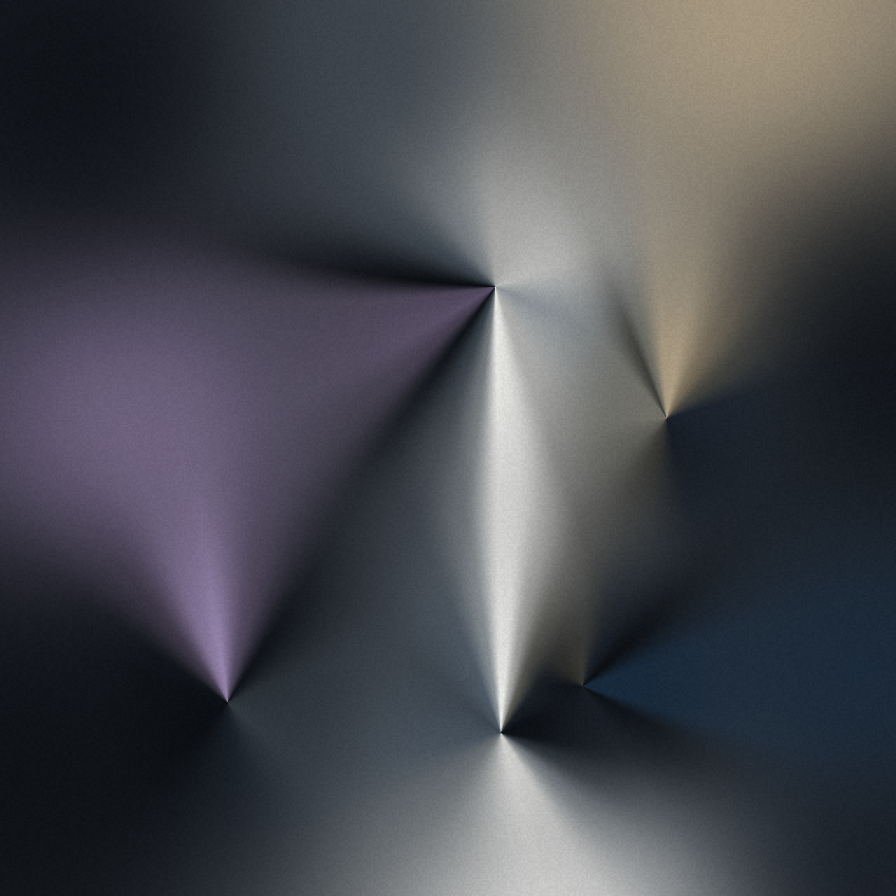
This background is drawn by a WebGL 1 fragment shader. Its source:

```glsl
precision highp float;
uniform vec2 u_resolution;

#define INK vec3(0.055, 0.070, 0.090)
#define SLATE vec3(0.25, 0.29, 0.33)
#define MIST vec3(0.54, 0.57, 0.59)
#define PEARL vec3(0.90, 0.90, 0.89)
#define MOSS vec3(0.43, 0.43, 0.40)
#define SAND vec3(0.67, 0.61, 0.51)
#define VIOLET vec3(0.52, 0.46, 0.60)
#define NAVY vec3(0.09, 0.16, 0.235)
#define GLOW_SOFTNESS 0.12
#define FOLD_BEND 22.0
#define GRAIN 0.035

vec2 point;          // current position on the canvas
vec4 total;          // weighted colour sum, weight in alpha
vec4 ramp;           // colour and strength of the open cone
float angle;         // degrees around the open cone
float lastAngle;     // angle of the previous stop
float reach;         // distance to the tip of the open cone

float hash(vec2 cell) {
  vec3 q = fract(vec3(cell.xyx) * 0.1031);
  q += dot(q, q.yzx + 33.33);
  return fract((q.x + q.y) * q.z);
}

void addWeighted(vec3 colour, float strength, float d, float softness) {
  float weight = strength * pow(d * d + softness * softness, -1.5);
  total += vec4(colour * weight, weight);
}

// Broad patch of one colour
void glow(vec2 centre, vec3 colour, float strength) {
  addWeighted(colour, strength, distance(point, centre), GLOW_SOFTNESS);
}

// Conic gradient: open it, add stops by rising angle, close it
void openCone(vec2 tip, float start, float bend, vec3 colour, float strength) {
  vec2 offset = point - tip;
  reach = max(length(offset), 0.0001);
  float degreesCcw = degrees(atan(offset.y, offset.x));
  degreesCcw += bend * reach * pow(max(-offset.x / reach, 0.0), 4.0);
  angle = start + mod(degreesCcw - start, 360.0);
  lastAngle = start;
  ramp = vec4(colour, strength);
}

void stop(float at, vec3 colour, float strength) {
  float t = clamp((angle - lastAngle) / (at - lastAngle), 0.0, 1.0);
  t = mix(t, t * t * (3.0 - 2.0 * t), 0.5);
  ramp = mix(ramp, vec4(colour, strength), t);
  lastAngle = at;
}

void closeCone() {
  addWeighted(ramp.rgb, ramp.a, reach, 0.001);
}

void main() {
  point = gl_FragCoord.xy / u_resolution;
  total = vec4(0.0);

  // Upper tip: violet fold on the left, pearl ridge below
  openCone(vec2(0.553, 0.680), 120.0, FOLD_BEND, MIST * 0.85, 1.0);
  stop(150.0, SLATE * 0.9, 1.0);
  stop(177.0, INK * 0.7, 3.0);
  stop(190.0, VIOLET * 0.58, 1.5);
  stop(212.0, VIOLET * 0.66, 1.5);
  stop(224.0, VIOLET * 0.5, 1.5);
  stop(235.0, INK, 3.0);
  stop(250.0, SLATE * 0.8, 1.5);
  stop(262.0, MIST * 0.8, 2.5);
  stop(271.0, PEARL, 9.0);
  stop(277.0, PEARL * 0.98, 8.0);
  stop(290.0, PEARL * 0.76, 2.0);
  stop(335.0, MIST, 1.0);
  stop(380.0, PEARL * 0.8, 1.0);
  stop(450.0, PEARL * 0.72, 1.0);
  stop(480.0, MIST * 0.85, 1.0);
  closeCone();

  // Lower left tip: violet beam
  openCone(vec2(0.254, 0.216), 160.0, 0.0, INK * 0.9, 2.0);
  stop(225.0, INK * 0.8, 2.0);
  stop(270.0, INK * 1.6, 1.0);
  stop(320.0, SLATE * 0.75, 1.0);
  stop(380.0, SLATE * 0.65, 1.0);
  stop(417.0, INK, 2.0);
  stop(438.0, VIOLET * 0.6, 1.5);
  stop(458.0, VIOLET * 1.12, 2.0);
  stop(470.0, VIOLET, 2.0);
  stop(488.0, VIOLET * 0.45, 1.5);
  stop(506.0, INK * 1.1, 1.8);
  stop(520.0, INK * 0.9, 2.0);
  closeCone();

  // Bottom tip: end of the ridge and the pearl fan under it
  openCone(vec2(0.559, 0.182), 20.0, 0.0, INK * 0.8, 1.5);
  stop(50.0, INK * 1.6, 1.0);
  stop(68.0, MOSS * 0.8, 1.5);
  stop(79.0, PEARL * 0.76, 3.0);
  stop(86.0, PEARL, 8.0);
  stop(91.0, PEARL, 9.0);
  stop(99.0, MIST, 3.0);
  stop(112.0, SLATE * 1.2, 1.5);
  stop(140.0, SLATE * 0.95, 1.0);
  stop(190.0, SLATE * 1.1, 1.0);
  stop(225.0, MIST * 0.75, 1.0);
  stop(285.0, PEARL * 0.9, 2.0);
  stop(300.0, PEARL * 0.88, 2.0);
  stop(318.0, MIST * 0.85, 1.5);
  stop(335.0, SLATE * 0.7, 1.0);
  stop(352.0, INK, 1.5);
  stop(380.0, INK * 0.8, 1.5);
  closeCone();

  // Right tip: sand beam
  openCone(vec2(0.744, 0.533), 180.0, 0.0, MOSS, 0.4);
  stop(215.0, MOSS * 0.85, 0.4);
  stop(250.0, MOSS * 0.5, 0.6);
  stop(285.0, INK * 1.6, 1.0);
  stop(375.0, INK * 1.9, 1.0);
  stop(400.0, MOSS * 0.6, 1.0);
  stop(420.0, SAND * 0.68, 1.5);
  stop(440.0, SAND, 2.0);
  stop(453.0, SAND * 0.98, 2.0);
  stop(466.0, MOSS * 0.95, 1.5);
  stop(473.0, MOSS * 0.55, 1.5);
  stop(490.0, MOSS, 0.6);
  stop(540.0, MOSS, 0.4);
  closeCone();

  // Lower right tip: navy wedge
  openCone(vec2(0.650, 0.234), 90.0, 0.0, MOSS * 0.5, 0.4);
  stop(130.0, MOSS * 0.4, 0.3);
  stop(180.0, INK * 1.1, 0.4);
  stop(300.0, INK * 1.6, 0.5);
  stop(330.0, INK, 1.2);
  stop(345.0, NAVY, 2.0);
  stop(378.0, NAVY, 2.0);
  stop(403.0, INK * 0.8, 2.0);
  stop(425.0, INK * 1.6, 0.8);
  stop(450.0, MOSS * 0.5, 0.4);
  closeCone();

  // Outer field
  glow(vec2(0.08, 0.90), INK * 0.9, 2.0);
  glow(vec2(0.42, 0.93), SLATE * 0.9, 1.0);
  glow(vec2(0.83, 0.98), SAND, 1.5);
  glow(vec2(1.00, 0.60), INK, 2.0);
  glow(vec2(0.95, 0.25), NAVY, 0.8);
  glow(vec2(0.98, 0.03), INK * 1.4, 1.0);
  glow(vec2(0.62, -0.03), PEARL, 1.0);
  glow(vec2(0.02, 0.15), INK * 0.9, 2.0);
  glow(vec2(0.14, 0.52), VIOLET * 0.92, 0.7);

  // Film grain
  vec3 colour = total.rgb / total.a;
  float grain = hash(floor(point * 512.0)) - 0.5;
  colour += grain * GRAIN * (0.4 + colour);
  gl_FragColor = vec4(clamp(colour, 0.0, 1.0), 1.0);
}
```
